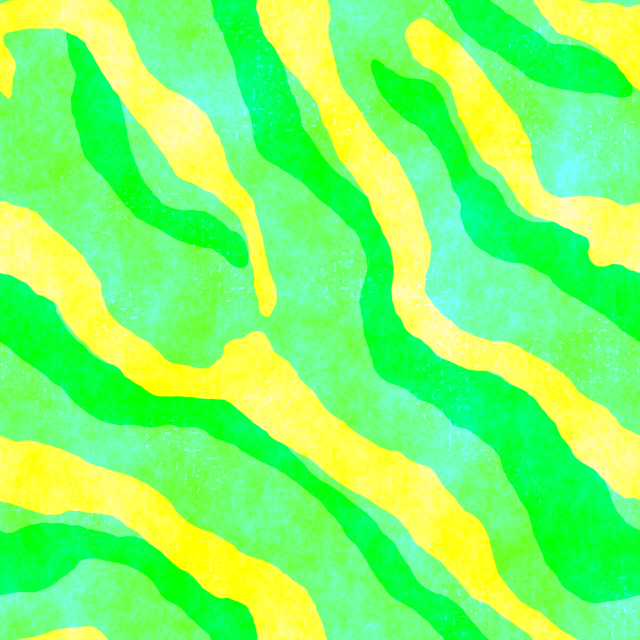
Give the GLSL for this pattern, as a three.js fragment shader.

```glsl
// Tiling watercolor zebra stripes: yellow and green bands that fork and taper over a mint wash.
varying vec2 vUv;

const float TAU = 6.2831853;

// The half-cell offset keeps the wrap exact at the tile border.
vec2 cellGradient(vec2 cell, vec2 period) {
  cell = floor(mod(cell + 0.5, period));
  float h = fract(sin(dot(cell, vec2(127.1, 311.7)) + period.x * 7.3) * 43758.5453);
  return vec2(cos(TAU * h), sin(TAU * h));
}

// Gradient noise that wraps after a whole number of cells.
float noise(vec2 p, vec2 period) {
  vec2 i = floor(p), f = p - i;
  vec2 u = f * f * f * (f * (f * 6.0 - 15.0) + 10.0);
  vec2 e = vec2(0.0, 1.0);
  float a = dot(cellGradient(i, period), f);
  float b = dot(cellGradient(i + e.yx, period), f - e.yx);
  float c = dot(cellGradient(i + e.xy, period), f - e.xy);
  float d = dot(cellGradient(i + e.yy, period), f - e.yy);
  return mix(mix(a, b, u.x), mix(c, d, u.x), u.y);
}

float tileNoise(vec2 p, vec2 cells) {
  return noise(p * cells, cells);
}

vec2 wave(vec2 p, vec2 repeats, float phase) {
  float a = TAU * dot(p, repeats) + phase;
  return vec2(cos(a), sin(a));
}

// Signed fields, positive inside: x = yellow band, y = green band.
vec2 bandFields(vec2 p) {
  vec2 q = p;
  q += 0.075 * vec2(tileNoise(p, vec2(3.0)), tileNoise(p, vec2(4.0)));
  q += 0.026 * vec2(tileNoise(p, vec2(9.0)), tileNoise(p, vec2(10.0)));
  q += 0.007 * vec2(tileNoise(p, vec2(23.0)), tileNoise(p, vec2(26.0)));
  q += 0.002 * vec2(tileNoise(p, vec2(71.0)), tileNoise(p, vec2(67.0)));

  // Steep and shallow diagonal waves interfere; the bands split where they cancel.
  vec2 z = wave(q, vec2(2.0, 3.0), 0.6);
  z += 0.70 * wave(q, vec2(3.0, 2.0), 4.4);
  z += 0.50 * wave(q, vec2(1.0, 3.0), 1.3);
  z += 0.50 * wave(q, vec2(4.0, 2.0), 2.1);
  z += 0.45 * wave(q, vec2(2.0, 4.0), 5.5);
  z += 0.45 * wave(q, vec2(4.0, 3.0), 3.2);

  // Noise stretched along the bands varies their width and joins forks.
  vec2 along = vec2(q.x + q.y, q.x - q.y);
  float swell = 0.8 * noise(along * vec2(4.0, 2.0), vec2(4.0, 2.0));
  float fork = noise(along * vec2(7.0, 3.0), vec2(7.0, 3.0));
  float lag = 1.95 + 2.8 * tileNoise(q, vec2(2.0, 3.0));
  float size = length(z) + 0.12;
  float yellow = (z.x + swell + 0.6 * fork) / size - 0.59;
  float green = (dot(z, vec2(cos(lag), -sin(lag))) - 0.8 * swell + 0.7 * fork) / size - 0.60;
  return vec2(yellow, green);
}

// Turns the fields into masks with an even edge width.
vec2 bandMasks(vec2 p) {
  float e = 0.001;
  vec2 f = bandFields(p);
  vec2 dx = (bandFields(p + vec2(e, 0.0)) - f) / e;
  vec2 dy = (bandFields(p + vec2(0.0, e)) - f) / e;
  vec2 dist = f / max(sqrt(dx * dx + dy * dy), vec2(2.0));
  return smoothstep(vec2(-0.0013), vec2(0.0013), dist);
}

void main() {
  vec2 p = vUv;
  vec2 mask = bandMasks(p);

  // Soft pigment blooms with finer mottling and paper grain.
  float wash = 0.50 * tileNoise(p, vec2(5.0, 4.0))
             + 0.32 * tileNoise(p, vec2(13.0, 9.0))
             + 0.25 * tileNoise(p, vec2(31.0, 25.0))
             + 0.20 * tileNoise(p, vec2(83.0, 67.0))
             + 0.22 * tileNoise(p, vec2(160.0));

  // Pale flecks gathered in patches.
  float patches = smoothstep(0.05, 0.30, tileNoise(p, vec2(8.0)));
  float flecks = patches * smoothstep(0.25, 0.45, tileNoise(p, vec2(150.0)));

  vec3 ground = vec3(0.44 + 0.06 * wash, 1.0, 0.53 + 1.0 * wash);
  vec3 green = vec3(0.01, 1.0, 0.24 + 0.85 * wash);
  vec3 yellow = vec3(1.0, 1.0 - 0.03 * max(wash, 0.0), 0.30 + 0.95 * wash);

  vec3 color = mix(ground, green, mask.y);
  color = mix(color, yellow, mask.x);
  color += flecks * vec3(0.12, 0.0, 0.35);
  gl_FragColor = vec4(clamp(color, 0.0, 1.0), 1.0);
}
```
